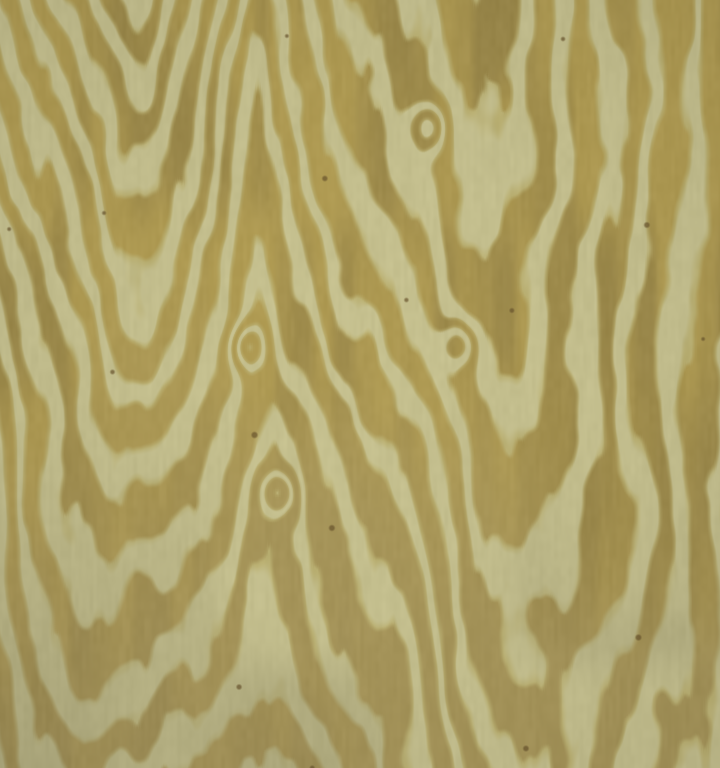
Reproduce this texture procedurally as a WebGL 2 fragment shader.

```glsl
#version 300 es
precision highp float;
// Rotary-cut plywood: pale and tan growth bands drawn as contours of a height field.
// Two nested U-shaped valleys are joined, warped by stretched noise and pierced by
// small knots; fibre grain, pinholes and uneven light are added on top.
#define PALE_CUT 0.26
#define EDGE_WIDTH 0.0042
#define WARP 0.028
#define WAVE 0.75
#define JAG 0.26
#define FIBRE 0.018
#define KNOTS 4
#define PINHOLES 16

uniform vec2 u_resolution;
out vec4 fragColor;

float hash(vec2 p) {
    return fract(sin(dot(p, vec2(127.1, 311.7))) * 43758.5453);
}

// Value noise in -1..1
float noise(vec2 p) {
    vec2 i = floor(p), f = fract(p);
    f = f * f * f * (f * (f * 6.0 - 15.0) + 10.0);
    float low = mix(hash(i), hash(i + vec2(1, 0)), f.x);
    float high = mix(hash(i + vec2(0, 1)), hash(i + vec2(1, 1)), f.x);
    return 2.0 * mix(low, high, f.y) - 1.0;
}

float smoothMin(float a, float b, float k) {
    float h = max(k - abs(a - b), 0.0) / k;
    return min(a, b) - 0.25 * h * h * k;
}

// Distance from an axis with a rounded bottom
float valley(float d, float roundness) {
    return sqrt(d * d + roundness * roundness) - roundness;
}

vec2 scatter(float i, float seed, float aspect) {
    return vec2(hash(vec2(i, seed)) * aspect, hash(vec2(seed, i + 3.7)));
}

// Growth height: whole numbers lie in the middle of pale bands
float growth(vec2 p, float aspect) {
    vec2 q = p;
    q.x += WARP * noise(p * vec2(4.0, 2.5) + 3.1);
    q.y += WARP * noise(p * vec2(5.0, 3.0) + 17.4);
    float depth = 1.0 - q.y;
    float lift = smoothstep(0.0, 0.8, q.y);

    float right = 18.0 * mix(0.8, 1.0, lift) * valley(q.x - 0.61 - 0.1 * depth, 0.06)
                + 0.35 + 3.6 * depth;
    float left = 30.0 * mix(0.5, 1.0, lift) * valley(q.x - 0.15 - 0.03 * depth, 0.045)
               + 0.4 + 7.0 * depth;
    float h = smoothMin(left, right, 0.8);

    // Waves grow toward the foot; jags are stretched along the grain
    h += WAVE * mix(1.2, 0.5, lift) * noise(p * vec2(9.0, 2.6) + 8.3);
    h += JAG * noise(p * vec2(27.0, 9.0) + 41.0);
    h += 0.35 * JAG * noise(p * vec2(62.0, 24.0) + 5.0);

    for (int i = 0; i < KNOTS; i++) {
        vec2 d = (p - scatter(float(i), 5.3, aspect)) * vec2(1.0, 0.75);
        h += 1.5 * exp(-dot(d, d) / 0.0005);
    }
    return h;
}

void main() {
    vec2 p = gl_FragCoord.xy / u_resolution.y;
    float aspect = u_resolution.x / u_resolution.y;

    // Bands with edges of even softness
    float h = growth(p, aspect);
    float slope = length(vec2(dFdx(h), dFdy(h))) * u_resolution.y;
    float soft = clamp(EDGE_WIDTH * slope, 0.012, 0.22);
    float cut = PALE_CUT + 0.05 * noise(p * vec2(7.0, 3.0) + 23.0);
    float inside = abs(fract(h) - 0.5) - cut;
    float pale = smoothstep(-soft, soft, inside);

    // Wood colours: warm above, greyer below
    float patchy = noise(p * vec2(5.0, 3.5) + 60.0);
    float streak = noise(p * vec2(38.0, 5.0) + 12.0);
    float grey = smoothstep(0.65, 0.1, p.y + 0.22 * patchy);
    float shade = smoothstep(0.0, 0.75, 0.5 * patchy + 0.4 * streak + 0.1);
    vec3 tan_ = mix(vec3(0.68, 0.60, 0.32), vec3(0.58, 0.51, 0.28), 0.8 * shade);
    tan_ = mix(tan_, vec3(0.62, 0.56, 0.36), 0.65 * grey);
    float core = smoothstep(0.0, 0.10, inside + 0.03 * streak);
    vec3 cream = mix(vec3(0.72, 0.68, 0.44), vec3(0.76, 0.74, 0.55), core);
    cream = mix(cream, vec3(0.67, 0.65, 0.48), 0.75 * grey * smoothstep(-0.3, 0.6, patchy));
    vec3 color = mix(tan_, cream, pale);

    // Fibre grain and faint mottling
    float fibre = noise(p * vec2(210.0, 28.0)) + 0.6 * noise(p * vec2(120.0, 90.0) + 7.0);
    color += FIBRE * 0.6 * fibre;

    // Pinholes
    for (int i = 0; i < PINHOLES; i++) {
        float k = float(i);
        float radius = mix(0.0015, 0.004, hash(vec2(k, 9.1)));
        float d = length(p - scatter(k, 2.9, aspect));
        float spot = 1.0 - smoothstep(radius - 0.0015, radius + 0.002, d);
        color = mix(color, vec3(0.40, 0.32, 0.17), 0.7 * spot);
    }

    // Light falls off toward the corners
    vec2 c = p / vec2(aspect, 1.0) - 0.5;
    color *= 1.02 - 0.16 * dot(c, c);
    fragColor = vec4(color, 1.0);
}
```
